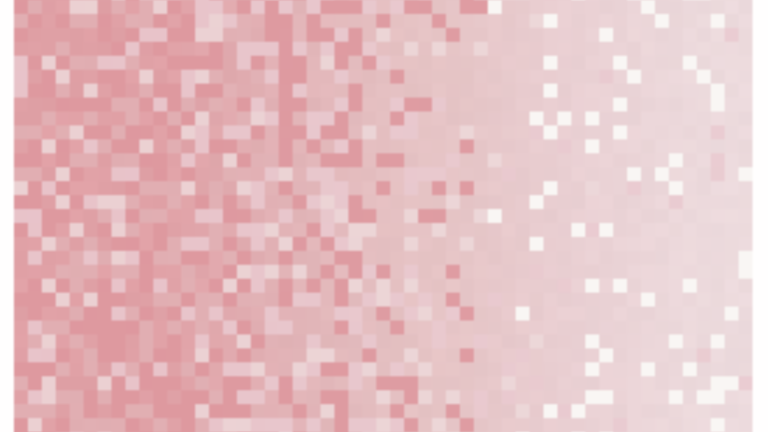
This background is drawn by a WebGL 2 fragment shader. Its source:

```glsl
#version 300 es
precision highp float;
// Soft mosaic of square tiles fading from rose to pale blush, with scattered accents.
uniform vec2 u_resolution;
out vec4 outColor;

#define ROWS 31.0        // tiles over the canvas height
#define FIRST_COLUMN 1.0 // tiles left blank at the left edge
#define COLUMNS 53.0     // tiles across the mosaic
#define SOFTNESS 0.14    // half width of a tile edge, in tiles
#define GRAIN 0.018      // small brightness change per tile

const vec3 PAPER = vec3(1.0, 0.995, 0.995);
const vec3 ROSE = vec3(0.870, 0.595, 0.620);
const vec3 DUSTY = vec3(0.883, 0.700, 0.714);
const vec3 BLUSH = vec3(0.915, 0.790, 0.815);
const vec3 PALE = vec3(0.930, 0.850, 0.855);
const vec3 IVORY = vec3(0.975, 0.965, 0.955);

float hash(vec2 cell, float seed) {
    vec3 p = fract(vec3(cell, seed) * vec3(0.1031, 0.1030, 0.0973));
    p += dot(p, p.yzx + 33.33);
    return fract((p.x + p.y) * p.z);
}

// Left to right wash beneath the accents.
vec3 wash(float s) {
    vec3 c = mix(vec3(0.878, 0.630, 0.650), DUSTY, smoothstep(0.18, 0.40, s));
    c = mix(c, vec3(0.899, 0.765, 0.770), smoothstep(0.33, 0.58, s));
    c = mix(c, vec3(0.914, 0.810, 0.823), smoothstep(0.54, 0.78, s));
    return mix(c, vec3(0.926, 0.855, 0.865), smoothstep(0.70, 0.98, s));
}

vec3 tileColor(vec2 cell) {
    float column = cell.x - FIRST_COLUMN;
    if (column < 0.0 || column >= COLUMNS) return PAPER;
    float s = (column + 0.5) / COLUMNS;
    vec3 color = wash(s) + GRAIN * (hash(cell, 1.0) - 0.5);

    // Chance of each accent along the wash.
    float roseChance = 0.28 * (1.0 - smoothstep(0.40, 0.70, s));
    float dustyChance = 0.22 * (1.0 - smoothstep(0.20, 0.48, s));
    float blushChance = mix(0.10, 0.20, smoothstep(0.15, 0.35, s))
                      * (1.0 - 0.75 * smoothstep(0.45, 0.60, s));
    float paleChance = 0.09 * (1.0 - smoothstep(0.65, 0.82, s));
    float ivoryChance = 0.14 * smoothstep(0.62, 0.82, s);

    // One random draw picks at most one accent.
    float draw = hash(cell, 7.0);
    if (draw < roseChance) return mix(color, ROSE, 0.9);
    draw -= roseChance;
    if (draw < dustyChance) return mix(color, DUSTY, 0.75);
    draw -= dustyChance;
    if (draw < blushChance) return mix(color, BLUSH, 0.85);
    draw -= blushChance;
    if (draw < paleChance) return mix(color, PALE, 0.85);
    draw -= paleChance;
    return draw < ivoryChance ? IVORY : color;
}

void main() {
    vec2 grid = gl_FragCoord.xy / u_resolution.y * ROWS - 0.5;
    vec2 cell = floor(grid);
    float edge = min(max(SOFTNESS, 0.5 * ROWS / u_resolution.y), 0.5);
    vec2 blend = smoothstep(0.5 - edge, 0.5 + edge, fract(grid));

    // Blend the four nearest tiles across their soft borders.
    vec3 lower = mix(tileColor(cell), tileColor(cell + vec2(1.0, 0.0)), blend.x);
    vec3 upper = mix(tileColor(cell + vec2(0.0, 1.0)), tileColor(cell + 1.0), blend.x);
    outColor = vec4(mix(lower, upper, blend.y), 1.0);
}
```
